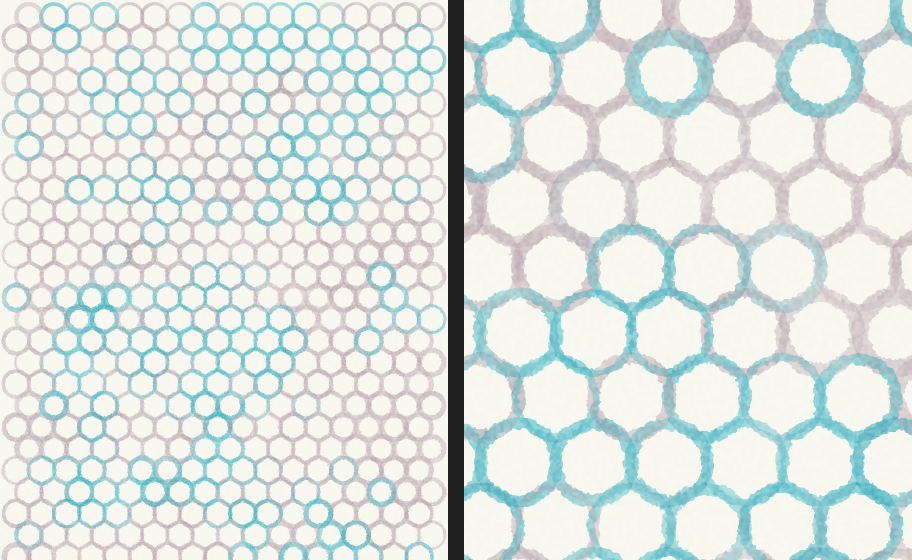
Left: the whole. Right: its middle third, enlarged.
Write a WebGL 1 fragment shader that draws this pattern.

```glsl
precision highp float;
// Interlocking watercolour rings on cream paper: 26 staggered rows of 17.
// Each pixel sums the ink of nearby rings, then absorbs light accordingly;
// hashes and value noise vary hue, line width, ragged edges and grain.

uniform vec2 u_resolution;

const float PITCHES_ACROSS = 17.8;  // canvas width in ring spacings
const float ROW_STEP = 0.858;
const float COLUMNS = 17.0;
const float ROWS = 26.0;
const vec2 FIRST_CENTER = vec2(0.65, 0.67);
const float OUTER_RADIUS = 0.588;

const vec3 PAPER = vec3(0.972, 0.972, 0.942);
const vec3 MAUVE = vec3(0.885, 0.845, 0.875);  // light let through
const vec3 TEAL = vec3(0.600, 0.860, 0.905);

float hash(vec2 p) {
  vec3 q = fract(vec3(p.xyx) * 0.1031);
  q += dot(q, q.yzx + 33.33);
  return fract((q.x + q.y) * q.z);
}

float valueNoise(vec2 p) {
  vec2 cell = floor(p);
  vec2 f = fract(p);
  f = f * f * (3.0 - 2.0 * f);
  float low = mix(hash(cell), hash(cell + vec2(1.0, 0.0)), f.x);
  float high = mix(hash(cell + vec2(0.0, 1.0)), hash(cell + 1.0), f.x);
  return mix(low, high, f.y);
}

vec2 ringCenter(vec2 id) {
  float shift = 0.5 * (1.0 - mod(id.y, 2.0));
  return FIRST_CENTER + vec2(id.x + shift, id.y * ROW_STEP);
}

// Coverage of one ring; wear roughens both edges
float ringCover(vec2 p, vec2 id, float wear, float pixel) {
  float radius = length(p);
  float seed = hash(id + 71.0);
  vec2 local = p + 9.0 * vec2(seed, hash(id + 13.0));
  float ragged = (valueNoise(local * 15.0) - 0.5) * 0.7
               + (valueNoise(local * 34.0) - 0.5) * 0.5;
  float swell = smoothstep(0.35, 0.75, valueNoise(id * 0.37 + 5.0));
  float width = mix(0.105, 0.16, seed) + 0.07 * swell * wear;
  float outer = OUTER_RADIUS + 0.012 * (seed - 0.5) + ragged * 0.05 * wear;
  float inner = OUTER_RADIUS - width + ragged * 0.07 * wear;
  return smoothstep(-pixel, pixel, outer - radius)
       * smoothstep(-pixel, pixel, radius - inner);
}

// Teal gathers in loose clusters and fades around each ring
float tealAmount(vec2 id, vec2 p) {
  float cluster = valueNoise(id * vec2(0.42, 0.36) + 31.0);
  float pick = 0.55 * cluster + 0.45 * hash(id + 47.0);
  float fade = 0.75 + 0.4 * valueNoise(p * 1.6 + 17.0);
  return smoothstep(0.53, 0.63, pick) * min(fade, 1.0);
}

vec3 inkedPaper(vec2 p, float pixel) {
  vec3 absorption = vec3(0.0);
  float total = 0.0;
  float nearRow = floor((p.y - FIRST_CENTER.y) / ROW_STEP + 0.5);

  // Sum the rings that can reach this point
  for (int j = -1; j <= 1; j++) {
    float row = nearRow + float(j);
    float start = ringCenter(vec2(0.0, row)).x;
    float nearColumn = floor(p.x - start + 0.5);
    for (int i = -1; i <= 1; i++) {
      vec2 id = vec2(nearColumn + float(i), row);
      if (id.x < 0.0 || id.x >= COLUMNS || row < 0.0 || row >= ROWS) continue;
      float wear = mix(0.25, 1.0, smoothstep(0.0, 12.0, row));
      float cover = ringCover(p - ringCenter(id), id, wear, pixel);
      float strength = mix(0.8, 1.2, hash(id + 91.0));
      vec3 ink = mix(MAUVE, TEAL, tealAmount(id, p));
      absorption += -log(ink) * cover * strength;
      total += cover;
    }
  }

  // Overlaps deepen the tone less than full multiplication would
  float depth = min(total, 1.0) + 0.5 * max(total - 1.0, 0.0);
  vec3 density = absorption / max(total, 0.001) * depth;

  // Pooled pigment and fine grain
  float pool = mix(0.78, 1.22, valueNoise(p * 2.3 + 3.0));
  float grain = mix(0.78, 1.22, valueNoise(p * 23.0));
  float fiber = 0.012 * (valueNoise(p * 19.0 + 60.0) - 0.5);
  return (PAPER + fiber) * exp(-density * pool * grain);
}

void main() {
  float pixel = PITCHES_ACROSS / u_resolution.x;
  vec2 fromTop = vec2(gl_FragCoord.x, u_resolution.y - gl_FragCoord.y);
  gl_FragColor = vec4(inkedPaper(fromTop * pixel, 0.7 * pixel), 1.0);
}
```
